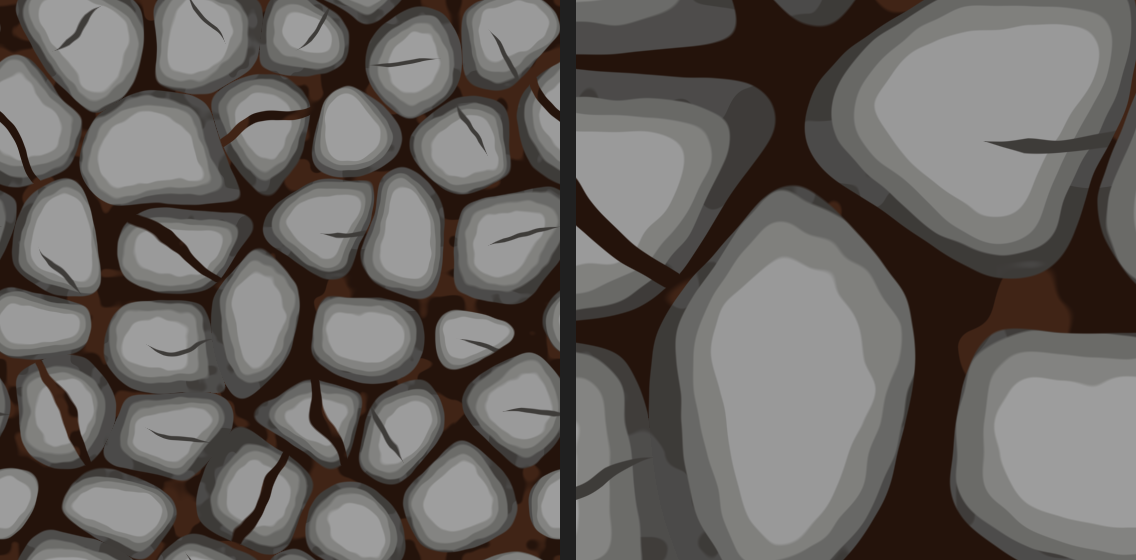
Left, the full canvas; right, a detail of the centre.
A Shadertoy shader for this texture:

```glsl
// Hand-painted wall of rounded grey stones set in dark brown earth, seamless.

const vec2 GRID = vec2(5.0, 6.0);   // stones across and up; rows must be even
const float ROUNDNESS = 0.014;      // corner softening of the stones

const vec3 EARTH      = vec3(0.14, 0.075, 0.045);
const vec3 CLAY       = vec3(0.25, 0.14, 0.085);
const vec3 RIM_DARK   = vec3(0.245, 0.235, 0.225);
const vec3 RIM_PALE   = vec3(0.30, 0.295, 0.29);
const vec3 SHADE      = vec3(0.415, 0.415, 0.405);
const vec3 HALF_LIGHT = vec3(0.51, 0.51, 0.50);
const vec3 FACE       = vec3(0.61, 0.61, 0.61);

vec3 hash3(vec2 p, float seed) {
    vec3 q = fract((p.xyx + seed * 17.37) * vec3(0.1031, 0.1030, 0.0973));
    q += dot(q, q.yxz + 33.33);
    return fract((q.xxy + q.yzz) * q.zyx);
}

// Value noise that wraps after one canvas; freq is a whole number.
float noise(vec2 uv, float freq, float seed) {
    vec2 p = uv * freq, i = floor(p), f = fract(p);
    f = f * f * (3.0 - 2.0 * f);
    vec2 lo = mod(i, freq), hi = mod(i + 1.0, freq);
    float a = hash3(lo, seed).x;
    float b = hash3(vec2(hi.x, lo.y), seed).x;
    float c = hash3(vec2(lo.x, hi.y), seed).x;
    float d = hash3(hi, seed).x;
    return mix(mix(a, b, f.x), mix(c, d, f.x), f.y);
}

// Uneven brush edge, centred on zero.
float brush(vec2 uv, float seed) {
    return 0.65 * noise(uv, 19.0, seed) + 0.35 * noise(uv, 53.0, seed + 0.5) - 0.5;
}

// Centre (xy) and size weight (z) of the stone in a grid cell.
vec3 stoneAt(vec2 cell) {
    vec2 id = mod(cell, GRID);
    vec3 rnd = hash3(id, 1.0);
    vec2 shift = vec2(0.5 * mod(id.y, 2.0) - 0.25, 0.0);
    vec2 centre = (cell + 0.5 + shift + 0.6 * (rnd.xy - 0.5)) / GRID;
    return vec3(centre, rnd.z < 0.15 ? -0.005 : 0.007 * rnd.z);
}

float power(vec2 p, vec3 stone) {
    vec2 d = p - stone.xy;
    return dot(d, d) - stone.z;
}

// Distance from p to the border between two stones.
float border(vec2 p, vec3 a, vec3 b) {
    return 0.5 * (power(p, b) - power(p, a)) / distance(a.xy, b.xy);
}

vec2 nearestCell(vec2 p) {
    vec2 base = floor(p * GRID), best = base;
    float least = 1e3;
    for (int y = -2; y <= 2; y++)
    for (int x = -2; x <= 2; x++) {
        vec2 cell = base + vec2(x, y);
        float d = power(p, stoneAt(cell));
        if (d < least) { least = d; best = cell; }
    }
    return best;
}

// Rounded depth inside the stone at p (x) and at the stone centre (y).
vec2 stoneDepth(vec2 p, vec2 cell) {
    vec3 stone = stoneAt(cell);
    vec2 sum = vec2(0.0);
    for (int y = -2; y <= 2; y++)
    for (int x = -2; x <= 2; x++) {
        if (x == 0 && y == 0) continue;
        vec3 other = stoneAt(cell + vec2(x, y));
        vec2 d = vec2(border(p, stone, other), border(stone.xy, stone, other));
        sum += exp(-d / ROUNDNESS);
    }
    return -ROUNDNESS * log(sum);
}

float cover(float d, float blur) {
    return smoothstep(-blur, blur, d);
}

void mainImage(out vec4 fragColor, in vec2 fragCoord) {
    vec2 uv = fragCoord / iResolution.xy;
    float blur = 1.0 / iResolution.y;

    // Hand-drawn wobble of all outlines
    vec2 wobble = vec2(noise(uv, 11.0, 2.0), noise(uv, 11.0, 3.0)) - 0.5;
    vec2 p = uv + 0.022 * wobble;

    vec2 cell = nearestCell(p);
    vec3 stone = stoneAt(cell);
    vec3 rnd = hash3(mod(cell, GRID), 4.0);
    vec2 depth = stoneDepth(p, cell);
    vec2 local = p - stone.xy;
    float angle = 6.2832 * rnd.x;
    vec2 along = vec2(cos(angle), sin(angle));
    vec2 across = vec2(-along.y, along.x);

    // Flat tones stepping from the rim to the lit face
    float size = 0.0125 + 0.75 * max(depth.y, 0.015);
    float lit = depth.x * 0.05 / size + 0.07 * dot(local, across);
    vec3 col = mix(RIM_DARK, RIM_PALE, cover(brush(uv, 5.0) * 0.1, 2.0 * blur));
    col = mix(col, SHADE, cover(lit - 0.0125 + 0.008 * brush(uv, 6.0), blur));
    col = mix(col, HALF_LIGHT, cover(lit - 0.0215 + 0.010 * brush(uv, 7.0), blur));
    col = mix(col, FACE, cover(lit - 0.031 + 0.014 * brush(uv, 8.0), blur));
    col *= 0.98 + 0.04 * rnd.z;

    // Cracks: thin grey ones in some stones, wide earthy ones in a few
    float bend = 0.035 * (noise(uv, 13.0, 9.0) - 0.5) + 0.010 * brush(uv, 10.0);
    float offLine = abs(dot(local, across) + bend);
    float reach = 1.0 - abs(dot(local, along) - 0.025) / 0.055;
    float thin = 0.0045 * min(reach * 2.0, 1.0) - offLine;
    float wide = 0.006 + 0.005 * noise(uv, 16.0, 11.0) - offLine;
    bool isSplit = rnd.y < 0.17, isCracked = rnd.y > 0.68;
    if (isCracked) col = mix(col, RIM_DARK, cover(thin, blur));

    // Earth in the joints, with dabs of clay
    float joint = mix(-0.005, 0.016, noise(uv, 10.0, 12.0)) + 0.005 * brush(uv, 13.0);
    if (stone.z < 0.0) joint += 0.008;
    float earth = cover(joint - depth.x, blur);
    if (isSplit) earth = max(earth, cover(wide, blur));
    float dab = 0.6 * noise(uv, 15.0, 14.0) + 0.4 * noise(uv, 37.0, 15.0) - 0.595;
    vec3 soil = mix(EARTH, CLAY, cover(dab * 0.05, blur));
    col = mix(col, soil, earth);

    fragColor = vec4(col, 1.0);
}
```
